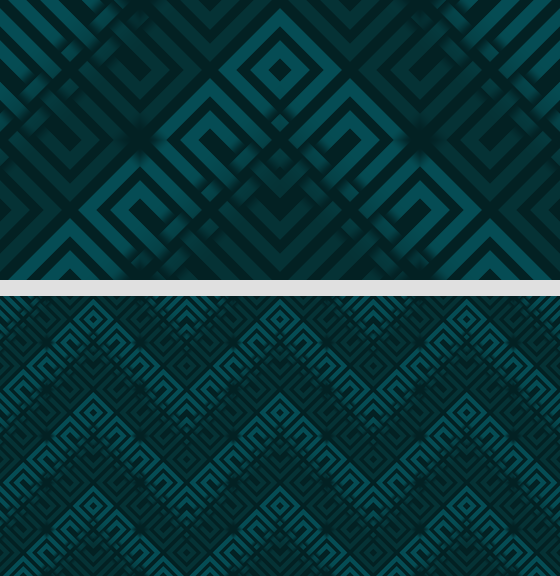
Top, the tile; bottom, the same tile 3 across and 3 down.
Write a WebGL 1 fragment shader that draws this pattern.

```glsl
precision highp float;
uniform vec2 u_resolution;

#define GRID vec2(8.0, 4.0)
#define INNER_RING 0.297
#define OUTER_RING 0.755
#define HALF_WIDTH 0.130
#define FADE_LENGTH 0.30
#define GROUND vec3(0.010, 0.128, 0.138)
#define DIM_BAND vec3(0.020, 0.195, 0.207)
#define BRIGHT_BAND vec3(0.020, 0.300, 0.328)

// Smooth coverage of the region where d is positive.
float cover(float d, float soft) {
  return smoothstep(-soft, soft, d);
}

// Strip of constant width centred on zero.
float strip(float d, float soft) {
  return cover(HALF_WIDTH - abs(d), soft);
}

// Darkens a strip where it dives under a crossing one.
float dive(float d) {
  return smoothstep(HALF_WIDTH, HALF_WIDTH + FADE_LENGTH, abs(d));
}

void main() {
  // Grid units, y pointing down, right half mirrored onto the left.
  vec2 pos = gl_FragCoord.xy / u_resolution * GRID;
  pos.y = GRID.y - pos.y;
  pos.x = 0.5 * GRID.x - abs(pos.x - 0.5 * GRID.x);
  float soft = 0.7 * GRID.y / u_resolution.y;

  // Diagonal cell axes; cells interlock in pairs across seam = 0.
  float phase = mod(pos.x + pos.y, 4.0);
  float seam = phase - 2.0;
  float along = 1.0 - abs(seam);
  float across = mod(pos.x - pos.y, 2.0) - 1.0;
  float side = across < 0.0 ? -1.0 : 1.0;
  float weave = seam < 0.0 ? across : -across;

  // Rings open toward the seam: inner legs pass through, outer ones stop.
  float reach = max(abs(across), -along);
  float outerEnd = OUTER_RING + HALF_WIDTH;
  float legs = strip(reach - INNER_RING, soft);
  float rails = strip(reach - OUTER_RING, soft) * cover(outerEnd - along, soft);

  // Bar that closes the outer ring beside the seam.
  float bar = strip(along - OUTER_RING, soft) * cover(outerEnd - abs(across), soft);

  // Alternating over and under crossings.
  float crossing = side * (1.0 - OUTER_RING);
  legs *= dive(seam + crossing);
  rails *= dive(seam - crossing);
  bar *= dive(weave + INNER_RING) * dive(weave - OUTER_RING);
  float light = max(bar, max(legs, rails));

  // Shadow at the corners halfway between the mirror axes.
  vec2 corner = abs(vec2(pos.x - 2.0, mod(pos.y + 1.0, 2.0) - 1.0));
  light *= smoothstep(0.10, 0.50, corner.x + corner.y);

  // Bands darken across each diagonal pair of cells.
  vec3 band = mix(BRIGHT_BAND, DIM_BAND, smoothstep(1.0, 2.8, phase));
  gl_FragColor = vec4(mix(GROUND, band, light), 1.0);
}
```
